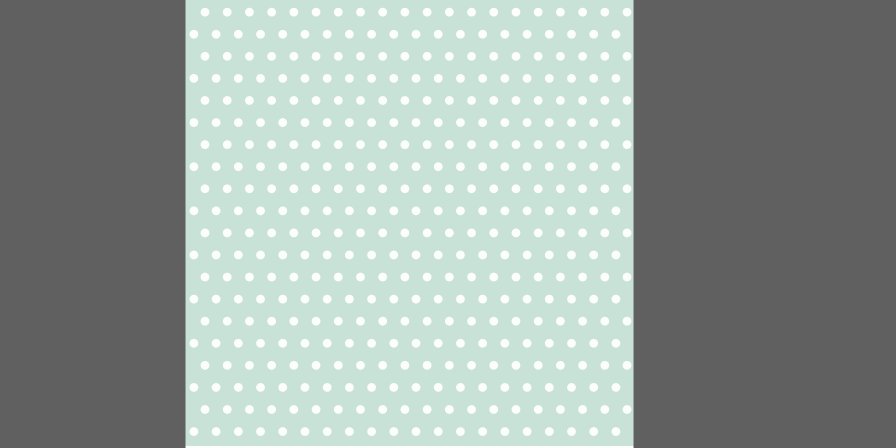
Write a WebGL 2 fragment shader that draws this pattern.

```glsl
#version 300 es
precision highp float;
// Square mint panel with 20 staggered rows of 20 white dots on a grey ground.
// The nearest dot centre comes from rounding to a brick lattice; each dot is
// a smoothed circle. Lengths are in canvas heights.

uniform vec2 u_resolution;
out vec4 outColor;

// Coverage of the inside of a shape, from its signed distance
float coverage(float dist, float pixel) {
    return clamp(0.5 - dist / pixel, 0.0, 1.0);
}

// Signed distance to the nearest dot of the staggered lattice
float dotDistance(vec2 p) {
    vec2 pitch = vec2(0.04958, 0.04927);
    vec2 firstDot = vec2(0.0187, 0.0367);
    float row = clamp(round((p.y - firstDot.y) / pitch.y), 0.0, 19.0);
    float stagger = 0.5 * mod(row, 2.0);
    float column = clamp(round((p.x - firstDot.x) / pitch.x - stagger), 0.0, 19.0);
    vec2 center = firstDot + pitch * vec2(column + stagger, row);
    return length(p - center) - 0.0097;
}

void main() {
    float pixel = 1.0 / u_resolution.y;
    vec2 panelPos = gl_FragCoord.xy * pixel - vec2(0.4141, 0.0);

    vec3 grey = vec3(0.378);
    vec3 mint = vec3(0.788, 0.886, 0.843);
    vec3 white = vec3(0.988, 0.995, 0.990);

    // Dots and the thin white strip along the bottom edge
    float dots = coverage(dotDistance(panelPos), pixel);
    float strip = coverage(panelPos.y - 0.0045, pixel);
    vec3 panel = mix(mint, white, max(dots, strip));

    // Panel sides against the ground
    float inPanel = coverage(abs(panelPos.x - 0.5) - 0.5, pixel);
    outColor = vec4(mix(grey, panel, inPanel), 1.0);
}
```
